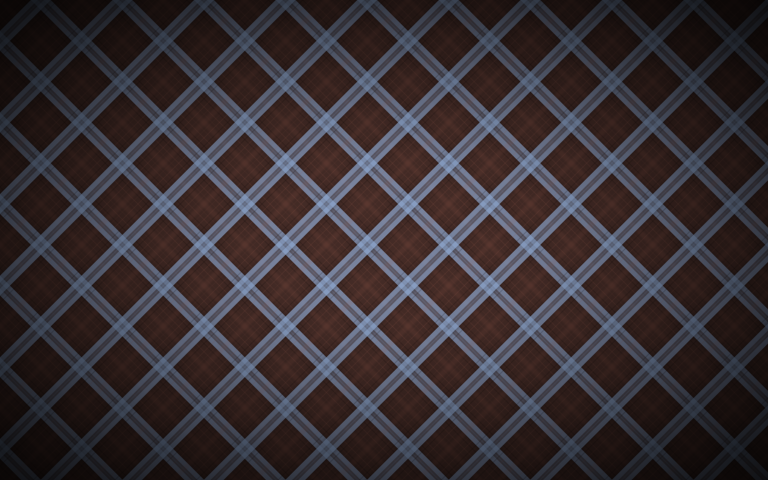
Give the GLSL for this pattern, as a Shadertoy shader.

```glsl
// Diagonal tartan: pale blue double stripes over brown cloth, with a dark vignette.

// Antialiased band of the given half width, centred on distance zero.
float band(float d, float halfWidth, float px) {
    return 1.0 - smoothstep(halfWidth - px, halfWidth + px, abs(d));
}

// Lays one direction of threads over the cloth; t advances by one per repeat.
vec3 weave(vec3 cloth, float t, float px) {
    float d = abs(fract(t + 0.5) - 0.5);   // 0 on a blue stripe, 0.5 mid cell

    // Soft shadow beside the stripe and faint rust threads inside the cell
    cloth *= 1.0 - 0.16 * band(d, 0.15, 0.04);
    float rust = 0.13 * band(d - 0.5, 0.045, 0.03)
               + 0.13 * band(d - 0.31, 0.008, px)
               + 0.06 * band(d - 0.40, 0.008, px);
    cloth = mix(cloth, vec3(0.62, 0.36, 0.30), rust);
    cloth *= 1.0 - 0.15 * band(d - 0.21, 0.010, px);

    // Blue stripe, thinned in the middle around a fine central thread
    float stripe = 0.65 * band(d, 0.122, px);
    stripe -= 0.30 * band(d, 0.038, px);
    stripe += 0.09 * band(d, 0.008, px);
    return mix(cloth, vec3(0.60, 0.71, 0.88), stripe);
}

void mainImage(out vec4 fragColor, in vec2 fragCoord) {
    // Lattice coordinates: 0.17 of the height between crossings
    vec2 p = (fragCoord / iResolution.y - vec2(0.595, 0.66)) / 0.17;
    float px = 0.75 * sqrt(2.0) / (0.17 * iResolution.y);

    vec3 color = vec3(0.265, 0.168, 0.148);
    color = weave(color, p.x + p.y, px);
    color = weave(color, p.x - p.y, px);

    // Elliptical vignette
    vec2 q = 2.0 * fragCoord / iResolution.xy - 1.0;
    color *= mix(1.0, 0.12, smoothstep(0.2, 1.55, length(q)));

    fragColor = vec4(color, 1.0);
}
```
